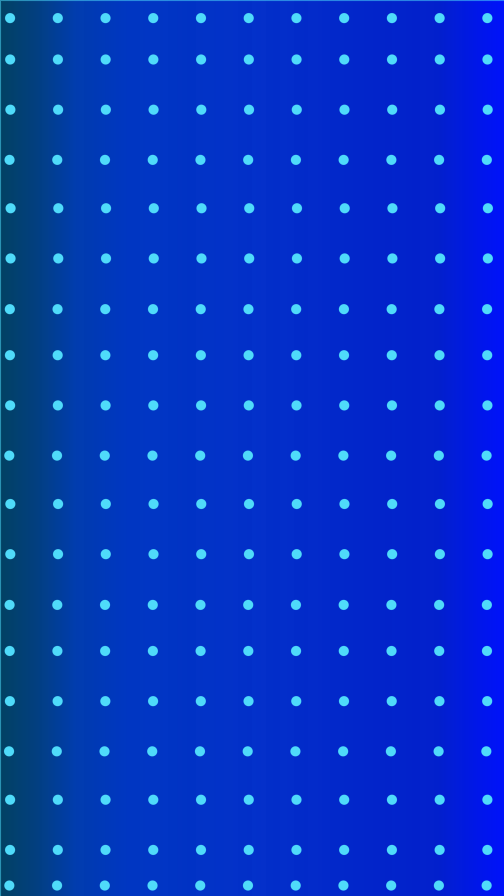
This pattern is drawn by a Shadertoy shader. Its source:

```glsl
// A grid of 11 by 19 cyan dots over a horizontal teal-to-blue gradient.
// The row spacing wobbles in a cycle of six, the first and last rows are held
// inside the canvas, and a thin cyan line runs along the left and top edges.

const float COLUMNS = 11.0;
const int ROWS = 19;
const float COLUMN_START = 0.0208;
const float COLUMN_PITCH = 0.0947;
const float ROW_START = 0.0664;
const float ROW_PITCH = 0.05501;
const float DOT_RADIUS = 0.0100;
const float EDGE_WIDTH = 0.0020;
const vec3 DOT_COLOUR = vec3(0.31, 0.86, 0.98);

// Small shifts of the six rows in a cycle, x across and y down
const vec2 ROW_SHIFT[6] = vec2[6](
    vec2(-0.0005, 0.0), vec2(0.0, 0.001), vec2(-0.0016, 0.002),
    vec2(0.0006, 0.001), vec2(0.0006, 0.002), vec2(-0.0008, 0.0036));

float hash(float n) {
    return fract(sin(n * 12.9898) * 43758.5453);
}

float ramp(float start, float end, float x) {
    return clamp((x - start) / (end - start), 0.0, 1.0);
}

// Horizontal gradient with very faint vertical bands
vec3 background(float x) {
    vec3 colour = mix(vec3(0.01, 0.26, 0.39), vec3(0.01, 0.25, 0.50), ramp(0.0, 0.07, x));
    colour = mix(colour, vec3(0.0, 0.235, 0.68), ramp(0.07, 0.15, x));
    colour = mix(colour, vec3(0.0, 0.215, 0.76), ramp(0.15, 0.25, x));
    colour = mix(colour, vec3(0.01, 0.185, 0.79), ramp(0.25, 0.52, x));
    colour = mix(colour, vec3(0.01, 0.125, 0.80), ramp(0.52, 0.87, x));
    colour = mix(colour, vec3(0.0, 0.09, 0.92), ramp(0.87, 0.95, x));
    colour = mix(colour, vec3(0.0, 0.07, 0.98), ramp(0.95, 1.0, x));
    return colour + 0.008 * (hash(floor(x * 36.0)) - 0.5);
}

// Left end of a row, as fractions of the canvas measured from the top left
vec2 rowOrigin(int row) {
    vec2 shift = ROW_SHIFT[(row + 5) % 6];
    float y = ROW_START + ROW_PITCH * float(row - 1) + shift.y;
    y = clamp(y, 0.0202, 0.9883);
    return vec2(COLUMN_START - 0.0015 * y + shift.x, y);
}

// Distance to the nearest dot of one row, in canvas widths
float dotDistance(vec2 uv, vec2 origin, float aspect) {
    float column = clamp(round((uv.x - origin.x) / COLUMN_PITCH), 0.0, COLUMNS - 1.0);
    vec2 centre = origin + vec2(column * COLUMN_PITCH, 0.0);
    return length((uv - centre) * vec2(1.0, aspect)) - DOT_RADIUS;
}

float coverage(float distance, float blur) {
    return 1.0 - smoothstep(-blur, blur, distance);
}

void mainImage(out vec4 fragColor, in vec2 fragCoord) {
    vec2 uv = fragCoord / iResolution.xy;
    uv.y = 1.0 - uv.y;
    float aspect = iResolution.y / iResolution.x;
    float blur = 0.7 / iResolution.x;

    vec3 colour = background(uv.x);

    // Edge lines
    float edge = min(uv.x, uv.y * aspect) - EDGE_WIDTH;
    colour = mix(colour, DOT_COLOUR, 0.55 * coverage(edge, blur));

    // Dots
    float nearest = 1.0;
    for (int row = 0; row < ROWS; row++) {
        nearest = min(nearest, dotDistance(uv, rowOrigin(row), aspect));
    }
    colour = mix(colour, DOT_COLOUR, coverage(nearest, blur));

    fragColor = vec4(colour, 1.0);
}
```
